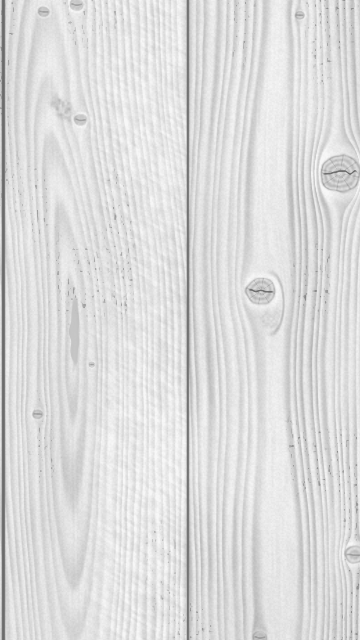
Write a Shadertoy shader that draws this texture.

```glsl
float hash(vec2 p) {
    vec3 q = fract(p.xyx * vec3(0.1031, 0.1030, 0.0973));
    q += dot(q, q.yzx + 33.33);
    return fract((q.x + q.y) * q.z);
}

float noise(vec2 p) {
    vec2 i = floor(p), f = fract(p);
    f = f * f * (3.0 - 2.0 * f);
    return mix(mix(hash(i), hash(i + vec2(1, 0)), f.x),
               mix(hash(i + vec2(0, 1)), hash(i + vec2(1, 1)), f.x), f.y);
}

// Knot centre and radius
const vec3 knots[10] = vec3[10](
    vec3(0.944, 1.296, 0.056), vec3(0.725, 0.970, 0.040),
    vec3(0.985, 0.238, 0.026), vec3(0.722, 0.007, 0.018),
    vec3(0.224, 1.445, 0.017), vec3(0.105, 0.627, 0.014),
    vec3(0.213, 1.765, 0.018), vec3(0.122, 1.745, 0.015),
    vec3(0.833, 1.735, 0.012), vec3(0.255, 0.765, 0.008));

// Bends the grain around every knot
float bentGrain(vec2 p) {
    float x = p.x + 0.014 * (noise(p * vec2(5.0, 2.2)) - 0.5)
                  + 0.003 * (noise(p * vec2(30.0, 14.0)) - 0.5);
    for (int i = 0; i < 10; i++) {
        vec2 d = (p - knots[i].xy) * vec2(1.0, 0.65);
        float r2 = knots[i].z * knots[i].z;
        x -= 0.85 * d.x * r2 / max(dot(d, d), r2);
    }
    return x;
}

// Pale early wood darkening to a crisp late edge
float ringProfile(float f) {
    return smoothstep(0.1, 0.75, f) * (1.0 - smoothstep(0.75, 1.0, f));
}

// Long nested arches
float leftRings(float x, float y) {
    float axis = 0.21 - 0.07 * smoothstep(0.85, 1.6, y);
    float g = 54.0 * length(vec2(x - axis, 0.105 * (y - 0.8)));
    return ringProfile(fract(g + 0.9 * noise(vec2(g * 0.6, y * 1.5))));
}

// Broad plain heart with wavy lines on both sides
float rightRings(float x, float y) {
    float dx = x - 0.762 - 0.008 * sin(y * 4.0 + 1.0);
    float halfWidth = 0.060 + 0.014 * cos((y - 1.25) * 6.0);
    halfWidth = mix(halfWidth, 0.06, smoothstep(0.12, 0.24, abs(dx)));
    float g = (abs(dx) - halfWidth) * (dx < 0.0 ? 42.0 : 52.0);
    if (g < 0.0) return ringProfile(max(0.0, 1.0 + g * 0.6));
    return ringProfile(fract(g + 0.8 * (noise(vec2(g * 0.7, y)) - 0.5) * min(g, 1.0)));
}

float drawKnot(float tone, vec2 d, float r, float px) {
    float len = length(d * vec2(1.0, 1.08)) * (0.92 + 0.16 * noise(d * 45.0 + r * 900.0));
    float inside = 1.0 - smoothstep(r - px, r + px, len);
    float big = smoothstep(0.028, 0.036, r);
    float face = 0.83 + 0.05 * sin(len * 420.0) - 0.07 * noise(d * 190.0);
    face -= (1.0 - big) * 0.12 * (1.0 - smoothstep(0.0, 0.7 * r, len));
    face -= 0.07 * big * smoothstep(0.85, 1.0, cos(atan(d.y, d.x) * 8.0 + 1.5));
    tone = mix(tone, face, inside * mix(0.7, 1.0, big));

    // Rim and pale halo
    tone += 0.05 * smoothstep(r, 1.15 * r, len) * (1.0 - smoothstep(1.15 * r, 1.7 * r, len));
    tone -= 0.13 * (1.0 - smoothstep(0.0, 0.003 + px, abs(len - r))) * noise(d * 60.0 + 7.0);

    // Drying crack
    float bend = r * 0.3 * (noise(vec2(d.x * 70.0, r * 300.0)) - 0.5);
    float crack = 1.0 - smoothstep(0.0007, 0.0012 + px, abs(d.y - bend));
    crack *= 1.0 - smoothstep(0.7 * r, 0.95 * r, abs(d.x));
    return mix(tone, 0.4, crack * mix(0.4, 0.9, big));
}

void mainImage(out vec4 fragColor, in vec2 fragCoord) {
    vec2 p = fragCoord / iResolution.x;
    float px = 1.0 / iResolution.x;
    bool right = p.x > 0.522;
    float x = bentGrain(p);
    float ring = right ? rightRings(x, p.y) : leftRings(x, p.y);

    // Board tone and growth rings
    float tone = right ? 0.91 : 0.905 + 0.035 * smoothstep(0.2, 0.45, p.x);
    tone -= ring * (right ? 0.13 : 0.085) * (0.55 + 0.8 * noise(p * vec2(14.0, 4.0)));
    tone += 0.05 * (noise(p * vec2(6.0, 2.0) + 9.0) - 0.5);

    // Fibres, saw marks and fine roughness
    tone += 0.035 * (noise(vec2(x * 170.0, p.y * 9.0)) - 0.5);
    float saw = noise(vec2((p.y + 0.6 * p.x) * 110.0, p.x * 40.0)) - 0.5;
    tone += saw * (right ? 0.015 : 0.06 * smoothstep(0.15, 0.35, p.x));
    tone += 0.04 * (noise(p * 260.0) - 0.5);

    // Pits along worn rings
    float pits = smoothstep(0.72, 0.9, noise(p * vec2(210.0, 130.0)));
    tone -= 0.2 * pits * ring * smoothstep(0.6, 0.8, noise(p * vec2(9.0, 4.0) + 3.0));

    // Pith streak
    vec2 s = (p - vec2(0.207, 0.85)) / vec2(0.014, 0.1);
    float streak = length(s) + 0.5 * (noise(p * vec2(60.0, 35.0)) - 0.5);
    tone = mix(tone, 0.75, 0.85 * (1.0 - smoothstep(0.8, 1.05, streak)));

    // Torn grain beside the upper left knot
    vec2 t = p - vec2(0.175, 1.475);
    float torn = 1.0 - smoothstep(0.4, 1.0, length(vec2(t.x + t.y, (t.y - t.x) * 0.5) / 0.045));
    tone -= 0.17 * torn * noise(p * 120.0);

    // Swirl hanging under the central knot
    vec2 w = (p - vec2(0.750, 0.935)) / vec2(0.040, 0.090);
    float swirl = length(w);
    tone -= 0.15 * (1.0 - smoothstep(0.0, 0.14, abs(swirl - 0.95))) * smoothstep(-0.5, 0.6, w.x);
    tone -= 0.12 * (1.0 - smoothstep(0.6, 1.0, swirl)) * smoothstep(0.1, -0.6, w.y) * noise(p * 130.0);

    for (int i = 0; i < 10; i++)
        tone = drawKnot(tone, p - knots[i].xy, knots[i].z, px);

    // Seams between boards
    float seamA = abs(p.x - 0.0095), seamB = abs(p.x - 0.522);
    tone -= 0.07 * exp(-min(seamA, seamB) * 160.0);
    tone = mix(tone, 0.42, 1.0 - smoothstep(0.0045 - px, 0.0045 + px, seamA));
    tone = mix(tone, 0.42, 1.0 - smoothstep(0.003 - px, 0.003 + px, seamB));

    fragColor = vec4(vec3(clamp(tone, 0.0, 0.97)), 1.0);
}
```
